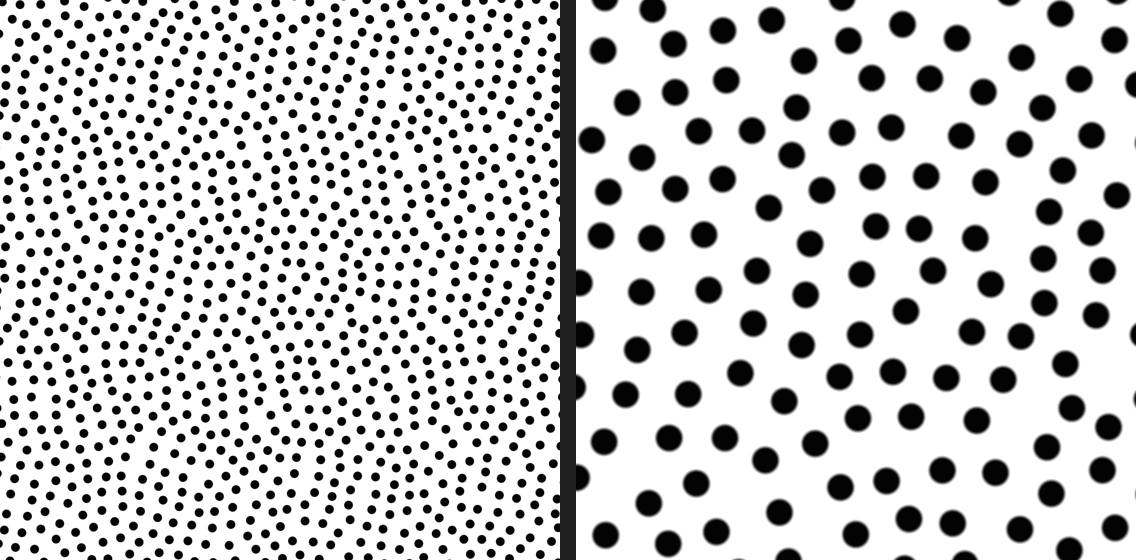
Left, the full canvas; right, a detail of the centre.
A three.js fragment shader for this pattern:

```glsl
// Evenly spread black dots on white, as in blue-noise stippling.
// A hexagonal grid is bent by sine shears and jittered, then every point
// close to the current spot is pushed away from its neighbours once.

varying vec2 vUv;

const vec3 PAPER = vec3(1.0);
const vec3 INK = vec3(0.01);
const float CELLS = 31.8;                      // mean dots across the canvas
const vec2 CELL_SIZE = vec2(1.0746, 0.9306);   // hexagonal cell of unit area
const float DOT_RADIUS = 0.00785;              // in canvas units
const float EDGE_WIDTH = 0.0028;               // soft rim, in canvas units
const float JITTER = 0.55;                     // random spread of a point
const float SPACING = 1.1;                     // distance kept between points
const float PUSH = 0.3;                        // strength of the push
const float REACH = 0.65;                      // dot radius plus longest push
const vec2 WAVE_HEIGHT = vec2(0.8, 0.7);       // bend of columns and rows
const vec2 WAVE_RATE = vec2(0.53, 0.61);
const vec2 WAVE_PHASE = vec2(1.1, 3.7);

vec2 hash2(vec2 p) {
  vec2 k = vec2(dot(p, vec2(127.1, 311.7)), dot(p, vec2(269.5, 183.3)));
  return fract(sin(k) * 43758.5453);
}

float columnShift(float y) {
  return WAVE_HEIGHT.x * sin(WAVE_RATE.x * y + WAVE_PHASE.x);
}

float rowShift(float x) {
  return WAVE_HEIGHT.y * sin(WAVE_RATE.y * x + WAVE_PHASE.y);
}

// Grid cell to plane: half-step rows, then two area-preserving shears.
vec2 bend(vec2 cell) {
  vec2 p = vec2(cell.x + 0.5 * cell.y, cell.y) * CELL_SIZE;
  p.x += columnShift(p.y);
  p.y += rowShift(p.x);
  return p;
}

// Plane to grid cell.
vec2 unbend(vec2 p) {
  p.y -= rowShift(p.x);
  p.x -= columnShift(p.y);
  p /= CELL_SIZE;
  return vec2(p.x - 0.5 * p.y, p.y);
}

vec2 seedPoint(vec2 cell) {
  return bend(cell + 0.5) + JITTER * (hash2(cell) - 0.5);
}

// Moves a point off the neighbours that crowd it.
vec2 pushed(vec2 point, vec2 cell) {
  vec2 shift = vec2(0.0);
  for (int y = -1; y <= 1; y++) {
    for (int x = -1; x <= 1; x++) {
      if (x == 0 && y == 0) continue;
      vec2 away = point - seedPoint(cell + vec2(float(x), float(y)));
      float dist = max(length(away), 0.0001);
      shift += away / dist * max(SPACING - dist, 0.0);
    }
  }
  return point + PUSH * shift;
}

void main() {
  vec2 pos = vUv * CELLS;
  vec2 home = floor(unbend(pos));

  // Distance to the nearest pushed point.
  float nearest = 10.0;
  for (int y = -1; y <= 1; y++) {
    for (int x = -1; x <= 1; x++) {
      vec2 cell = home + vec2(float(x), float(y));
      vec2 point = seedPoint(cell);
      if (distance(pos, point) < REACH) {
        nearest = min(nearest, distance(pos, pushed(point, cell)));
      }
    }
  }

  // Round dot with a soft rim.
  float rim = nearest / CELLS - DOT_RADIUS;
  float paper = smoothstep(-0.5 * EDGE_WIDTH, 0.5 * EDGE_WIDTH, rim);
  gl_FragColor = vec4(mix(INK, PAPER, paper), 1.0);
}
```
